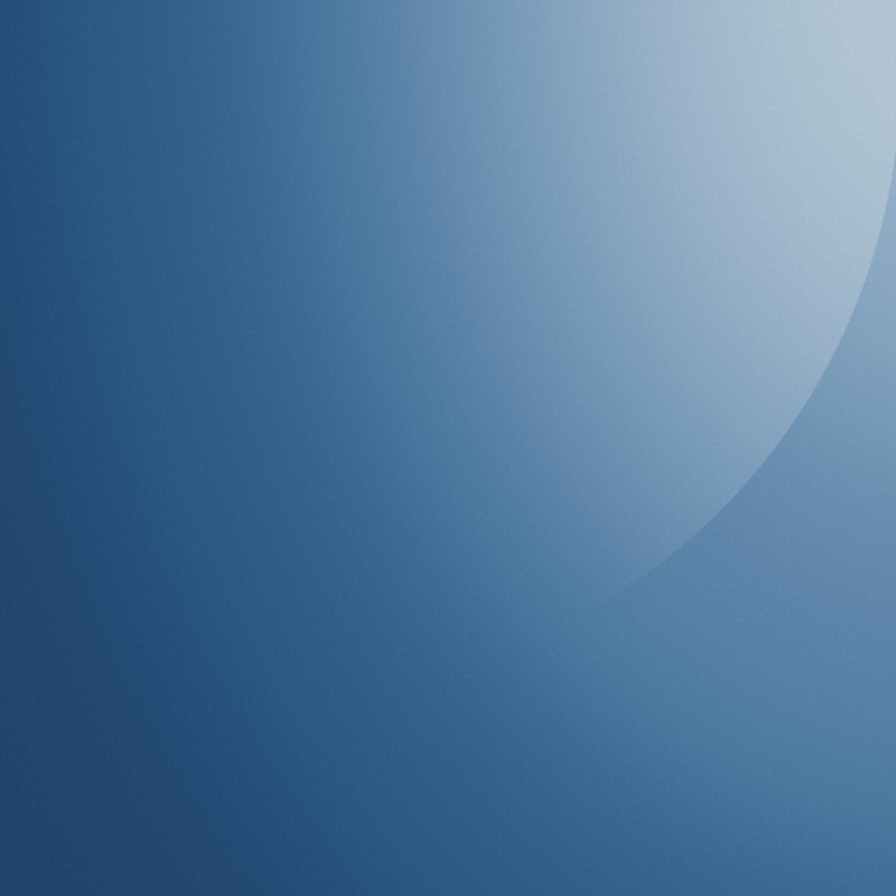
Reproduce this background procedurally as a three.js fragment shader.

```glsl
varying vec2 vUv;

vec2 hash2(vec2 cell) {
  vec2 q = vec2(dot(cell, vec2(127.1, 311.7)), dot(cell, vec2(269.5, 183.3)));
  return fract(sin(q) * 43758.5);
}

// Distance to the nearest scattered cell point
float cellularNoise(vec2 p) {
  vec2 cell = floor(p);
  vec2 local = fract(p);
  float nearest = 2.0;
  for (int y = -1; y <= 1; y++) {
    for (int x = -1; x <= 1; x++) {
      vec2 offset = vec2(float(x), float(y));
      nearest = min(nearest, length(offset + hash2(cell + offset) - local));
    }
  }
  return nearest;
}

float ramp(float from, float to, float value) {
  return clamp((value - from) / (to - from), 0.0, 1.0);
}

// Navy through steel blue to pale mist
vec3 blueRamp(float tone) {
  vec3 color = vec3(0.125, 0.26, 0.41);
  color = mix(color, vec3(0.145, 0.30, 0.465), ramp(0.125, 0.145, tone));
  color = mix(color, vec3(0.165, 0.345, 0.51), ramp(0.145, 0.165, tone));
  color = mix(color, vec3(0.235, 0.41, 0.58), ramp(0.165, 0.24, tone));
  color = mix(color, vec3(0.285, 0.465, 0.62), ramp(0.24, 0.29, tone));
  color = mix(color, vec3(0.38, 0.53, 0.67), ramp(0.29, 0.375, tone));
  color = mix(color, vec3(0.46, 0.60, 0.715), ramp(0.375, 0.46, tone));
  color = mix(color, vec3(0.605, 0.70, 0.79), ramp(0.46, 0.60, tone));
  return mix(color, vec3(0.69, 0.77, 0.82), ramp(0.60, 0.69, tone));
}

void main() {
  // Elliptical glow from the upper right
  float glowDistance = length((vUv - vec2(1.1, 1.05)) / vec2(0.75, 0.98));
  float tone = 0.125 + 0.58 * exp(-1.25 * pow(glowDistance, 2.5));

  // Shade outside the large disc, fading along its lower rim
  float discDistance = length(vUv - vec2(0.315, 0.917)) - 0.69;
  float outside = smoothstep(-0.0015, 0.0015, discDistance);
  tone -= 0.1 * outside * (1.0 - smoothstep(0.6, 1.0, glowDistance));

  // Fine grain
  float grain = cellularNoise(vUv * 240.0) - 0.45;
  gl_FragColor = vec4(blueRamp(tone) + 0.022 * grain, 1.0);
}
```
